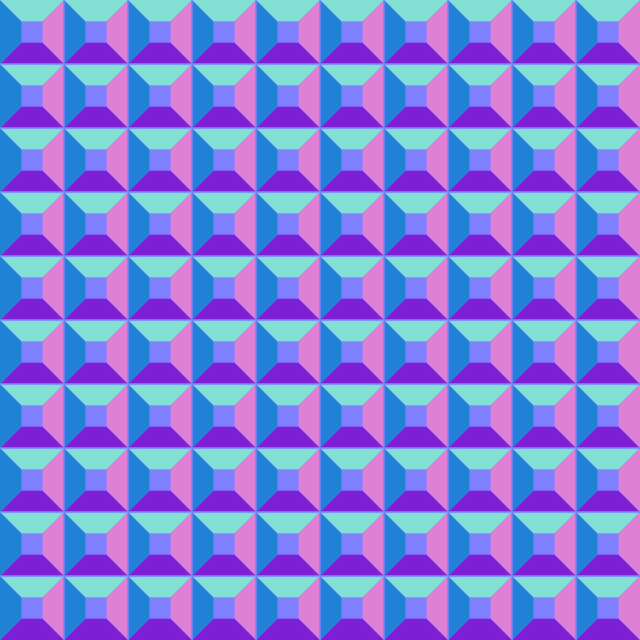
Give the GLSL for this texture map, as a three.js fragment shader.

```glsl
// Normal-map style grid of square studs: each cell is a flat-topped pyramid.
// Four sloped sides are split by the cell diagonals, the top is a square
// distance, and thin flat-coloured seams separate neighbouring cells.

#define REPEATS 10.0
#define TOP_HALF 0.1667    // half width of the flat top, in cells
#define SEAM 0.026         // reach of the seam on each side, in cells
#define SOFT 0.014         // half width of edge smoothing, in cells
#define RIDGE_TINT 0.22    // flat tint along the diagonal ridges
#define FLAT_COLOR vec3(0.50, 0.50, 1.00)
#define LEFT_COLOR vec3(0.12, 0.51, 0.83)
#define RIGHT_COLOR vec3(0.88, 0.50, 0.83)
#define UPPER_COLOR vec3(0.51, 0.88, 0.83)
#define LOWER_COLOR vec3(0.49, 0.12, 0.83)

varying vec2 vUv;

// Colour of the four sloped sides, softly joined at the diagonals
vec3 slopeColor(vec2 p) {
  float diagonal = abs(p.x) - abs(p.y);
  vec3 sideways = mix(LEFT_COLOR, RIGHT_COLOR, step(0.0, p.x));
  vec3 upright = mix(LOWER_COLOR, UPPER_COLOR, step(0.0, p.y));
  vec3 slope = mix(upright, sideways, smoothstep(-SOFT, SOFT, diagonal));
  float ridge = 1.0 - smoothstep(0.0, 2.0 * SOFT, abs(diagonal));
  return mix(slope, FLAT_COLOR, RIDGE_TINT * ridge);
}

// Seams between cells, left out along the outer border
float seamMask(vec2 p) {
  vec2 seam = 1.0 - smoothstep(0.0, SEAM, 0.5 - abs(p));
  vec2 inside = step(vec2(0.5 / REPEATS), min(vUv, 1.0 - vUv));
  seam *= inside;
  return max(seam.x, seam.y);
}

void main() {
  vec2 p = fract(vUv * REPEATS) - 0.5;
  vec3 color = slopeColor(p);

  // Flat square top
  float topDistance = max(abs(p.x), abs(p.y)) - TOP_HALF;
  color = mix(FLAT_COLOR, color, smoothstep(-SOFT, SOFT, topDistance));

  color = mix(color, FLAT_COLOR, seamMask(p));
  gl_FragColor = vec4(color, 1.0);
}
```
